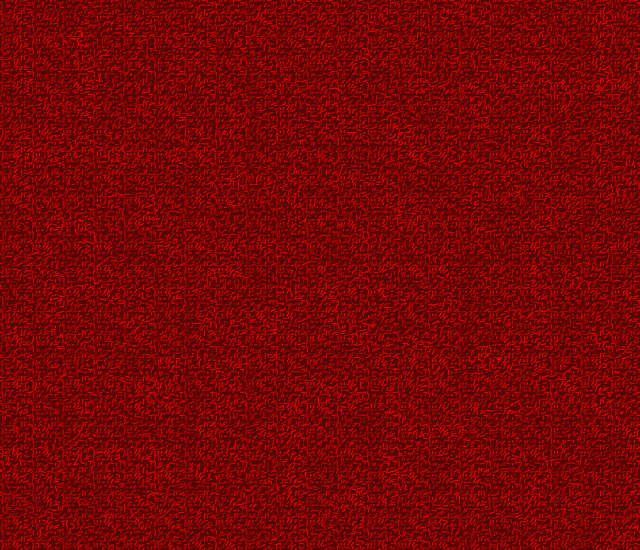
This pattern is drawn by a WebGL 2 fragment shader. Its source:

```glsl
#version 300 es
precision highp float;
// Dark red woven grain covered in tiny bright dashes, repeated 21 across and 24 down.
// Each repeat is a grid of jittered capsule dashes seeded by their place in the tile;
// some dashes are reseeded per repeat, and gradient noise gives slow wear and fine grain.

uniform vec2 u_resolution;
out vec4 fragColor;

const vec2 REPEATS = vec2(21.0, 24.0);      // tiles across and down
const vec2 CELLS = vec2(8.0, 6.0);          // dashes per tile
const float JITTER = 0.8;                   // in cells, as are the lengths below
const float HALF_WIDTH = 0.17;
const vec2 HALF_LENGTH = vec2(0.15, 0.58);
const vec2 STRENGTH = vec2(0.42, 1.0);      // faintest and brightest dash
const float STEEP_SHARE = 0.55;             // steep dashes against shallow ones
const float STEEP_ANGLE = 1.25;
const float SHALLOW_ANGLE = 0.12;
const float ANGLE_SPREAD = 0.95;
const float RESEED_SHARE = 0.28;            // dashes that differ between repeats
const float WEAR = 0.22;
const float WEAR_SCALE = 0.11;              // per cell
const float GRAIN_SCALE = 1.3;              // per cell
const float GRAIN = 0.11;
const vec2 SHADOW_OFFSET = vec2(-0.10, 0.30);
const float SHADOW = 0.16;
const vec3 GROUND = vec3(0.335, 0.022, 0.020);
const vec3 BRIGHT = vec3(0.960, 0.000, 0.000);

// Three random values in 0..1 from an integer lattice point and a seed
vec3 hash3(vec2 cell, int seed) {
    uvec3 v = uvec3(ivec3(ivec2(cell), seed)) * 1664525u + 1013904223u;
    for (int i = 0; i < 2; i++) {
        v.x += v.y * v.z;
        v.y += v.z * v.x;
        v.z += v.x * v.y;
        v ^= v >> 16u;
    }
    return vec3(v & 0xffffu) / 65535.0;
}

float cornerSlope(vec2 corner, vec2 offset, int seed) {
    float angle = 6.28318 * hash3(corner, seed).x;
    return dot(vec2(cos(angle), sin(angle)), offset);
}

float gradientNoise(vec2 p, int seed) {
    vec2 i = floor(p), f = p - i;
    vec2 u = f * f * f * (f * (f * 6.0 - 15.0) + 10.0);
    vec2 e = vec2(1.0, 0.0);
    float low = mix(cornerSlope(i, f, seed), cornerSlope(i + e, f - e, seed), u.x);
    float high = mix(cornerSlope(i + e.yx, f - e.yx, seed),
                     cornerSlope(i + 1.0, f - 1.0, seed), u.x);
    return mix(low, high, u.y);
}

float capsule(vec2 p, vec2 axis, float halfLength) {
    float along = clamp(dot(p, axis), -halfLength, halfLength);
    return length(p - axis * along) - HALF_WIDTH;
}

float coverage(float dist, float pixel) {
    return clamp(0.5 - dist / pixel, 0.0, 1.0);
}

void main() {
    vec2 p = gl_FragCoord.xy / u_resolution * REPEATS * CELLS;
    float pixel = REPEATS.y * CELLS.y / u_resolution.y;
    vec2 home = floor(p);

    // Slow wear lengthens or dims the dashes across the whole canvas
    float wear = 1.0 + WEAR * gradientNoise(p * WEAR_SCALE, 11);

    float light = 0.0, shade = 0.0;
    for (int y = -1; y <= 1; y++) {
        for (int x = -1; x <= 1; x++) {
            // Shared tile seed, or the cell's own seed where a repeat varies
            vec2 cell = home + vec2(x, y);
            bool varies = hash3(cell, 1).x < RESEED_SHARE;
            vec2 seedCell = varies ? cell : mod(cell, CELLS);
            vec3 place = hash3(seedCell, 2);
            vec3 form = hash3(seedCell, 3);

            // Dash placement, slant and length
            vec2 q = p - cell - 0.5 - JITTER * (place.xy - 0.5);
            float lean = place.z < STEEP_SHARE ? STEEP_ANGLE : SHALLOW_ANGLE;
            float angle = lean + ANGLE_SPREAD * (form.x - 0.5);
            vec2 axis = vec2(cos(angle), sin(angle));
            float halfLength = mix(HALF_LENGTH.x, HALF_LENGTH.y, form.y) * wear;
            float strength = mix(STRENGTH.x, STRENGTH.y, form.z) * wear;

            // Lit dash and the shadow below it
            float lit = coverage(capsule(q, axis, halfLength), pixel);
            float dimmed = coverage(capsule(q + SHADOW_OFFSET, axis, halfLength), pixel);
            light = max(light, lit * strength);
            shade = max(shade, dimmed);
        }
    }

    // Ground with grain, then shadows, then dashes
    float grain = 1.0 + 2.0 * GRAIN * gradientNoise(p * GRAIN_SCALE, 23);
    vec3 color = GROUND * grain * (1.0 - SHADOW * shade);
    color = mix(color, BRIGHT, min(light, 1.0));
    fragColor = vec4(color, 1.0);
}
```
